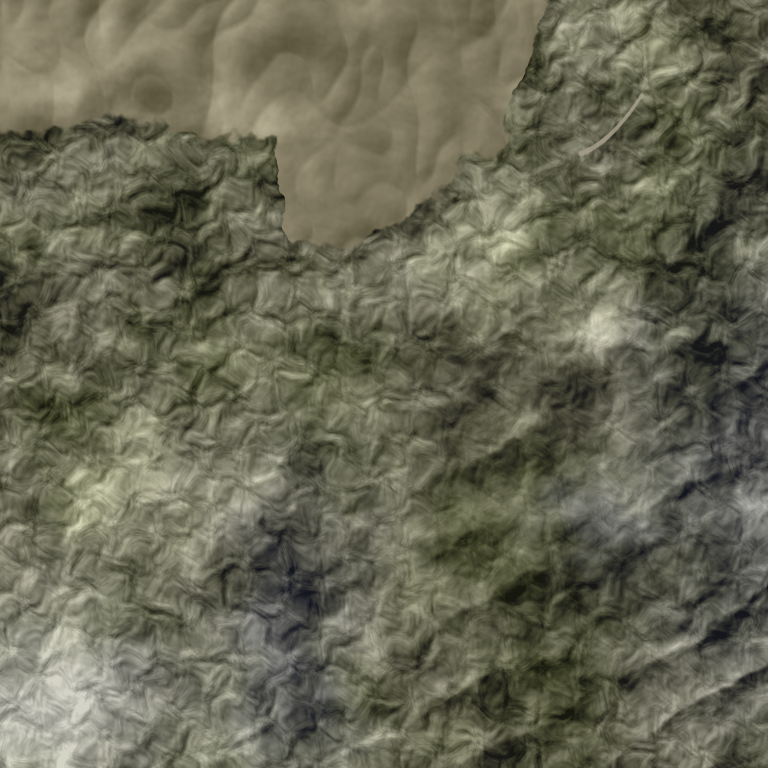
Give the GLSL for this texture, as a WebGL 1 fragment shader.

```glsl
precision highp float;
// Weathered cliff face: a smooth faceted slab overhangs crumbly, mossy rock with
// slanting ledges. Gradient noise gives the height, which is lit from the upper
// left; soft blobs place the large light, dark, cool and mossy areas.
uniform vec2 u_resolution;

const vec2 LIGHT = vec2(-0.5, 0.86);

vec2 gradient(vec2 cell) {
  vec3 q = fract(cell.xyx * vec3(0.1031, 0.1030, 0.0973));
  q += dot(q, q.yzx + 33.33);
  float angle = 6.2832 * fract((q.x + q.y) * q.z);
  return vec2(cos(angle), sin(angle));
}

float noise(vec2 p) {
  vec2 i = floor(p), f = fract(p);
  vec2 u = f * f * f * (f * (f * 6.0 - 15.0) + 10.0);
  vec2 e = vec2(1.0, 0.0);
  float low = mix(dot(gradient(i), f), dot(gradient(i + e), f - e), u.x);
  float high = mix(dot(gradient(i + e.yx), f - e.yx), dot(gradient(i + 1.0), f - 1.0), u.x);
  return mix(low, high, u.y);
}

float fbm(vec2 p) {
  float sum = 0.0, amp = 0.5;
  for (int i = 0; i < 5; i++) {
    sum += amp * noise(p);
    p = mat2(1.6, 1.2, -1.2, 1.6) * p + 7.3;
    amp *= 0.55;
  }
  return sum;
}

// Puffy lumps divided by sharp creases
float crumbs(vec2 p) {
  float sum = 0.0, amp = 0.5;
  p += 0.35 * vec2(noise(p * 1.7), noise(p * 1.7 + 31.0));
  for (int i = 0; i < 4; i++) {
    sum += amp * abs(noise(p));
    p = mat2(1.6, 1.2, -1.2, 1.6) * p + 3.1;
    amp *= 0.58;
  }
  return sum;
}

// Broad planes that meet in steep folds
float facets(vec2 p) {
  p += 0.03 * vec2(noise(p * 9.0), noise(p * 9.0 + 17.0));
  return abs(noise(p * vec2(7.0, 4.0) + 2.6)) + 0.4 * abs(noise(p * vec2(15.0, 10.0)))
    + 0.06 * fbm(p * 28.0);
}

float blob(vec2 p, float x, float y, float w, float h) {
  vec2 d = (p - vec2(x, y)) / vec2(w, h);
  return exp(-dot(d, d));
}

// Lower rim of the overhanging slab
float slabRim(float x) {
  return mix(0.83, 0.675, smoothstep(0.345, 0.38, x))
    + 0.11 * smoothstep(0.42, 0.64, x) + 0.3 * smoothstep(0.63, 0.75, x);
}

float roughTone(vec2 uv, vec2 p) {
  // Large areas of light and shade
  float tone = 0.40;
  tone += 0.24 * blob(p, 0.10, 0.09, 0.20, 0.16) + 0.14 * blob(p, 0.17, 0.37, 0.14, 0.11);
  tone += 0.11 * blob(p, 0.56, 0.66, 0.12, 0.08) + 0.12 * blob(p, 0.80, 0.60, 0.11, 0.05);
  tone -= 0.13 * blob(p, 0.27, 0.78, 0.13, 0.06) + 0.19 * blob(p, 0.02, 0.58, 0.07, 0.05);
  tone -= 0.15 * blob(p, 0.72, 0.17, 0.12, 0.13) + 0.10 * blob(p, 0.64, 0.43, 0.16, 0.08);
  tone -= 0.13 * blob(p, 0.41, 0.22, 0.03, 0.12) + 0.10 * blob(p, 0.97, 0.70, 0.14, 0.20);
  tone -= 0.08 * blob(p, 0.29, 0.26, 0.07, 0.06);

  // Lit crumbs, softer on the mossy lower right
  float coarse = 1.0 - 0.45 * blob(p, 0.70, 0.35, 0.25, 0.25);
  float height = crumbs(uv * 17.0);
  float relief = height - crumbs((uv + 0.007 * LIGHT) * 17.0);
  tone += coarse * (0.75 * relief + 0.45 * (height - 0.2));
  tone += 0.5 * fbm(uv * 7.0 + 4.0) + 0.22 * fbm(uv * 34.0);

  // Ledges rising to the right: pale tops, dark undersides
  vec2 strata = vec2(dot(uv, vec2(0.86, 0.5)), dot(uv, LIGHT));
  float step = fract((strata.y + 0.127) / 0.085 + 0.5 * fbm(uv * 6.0));
  step -= smoothstep(0.9, 1.0, step);
  float ledges = smoothstep(0.42, 0.75, uv.x) * smoothstep(0.72, 0.4, uv.y);
  ledges *= smoothstep(-0.15, 0.25, noise(strata * vec2(4.0, 8.0)));
  tone += ledges * (0.14 - 0.32 * step);
  return tone + 0.3 * smoothstep(0.3, 0.8, uv.x) * fbm(strata * vec2(7.0, 26.0));
}

float slabTone(vec2 uv, vec2 p) {
  float relief = facets(uv) - facets(uv + 0.008 * LIGHT);
  float tone = 0.47 + 1.25 * relief + 0.2 * fbm(uv * 9.0);
  tone += 0.16 * blob(p, 0.07, 0.90, 0.10, 0.04) + 0.12 * blob(p, 0.31, 0.86, 0.06, 0.03);
  return tone - 0.12 * blob(p, 0.18, 0.87, 0.06, 0.04);
}

void main() {
  vec2 uv = gl_FragCoord.xy / u_resolution;
  vec2 warp = vec2(fbm(uv * 9.0 + 11.0), fbm(uv * 9.0 + 53.0));
  vec2 p = uv + 0.12 * warp;

  float above = uv.y - slabRim(uv.x + 0.05 * warp.x) + 0.09 * warp.y;
  float slab = smoothstep(-0.004, 0.008, above);
  float tone = mix(roughTone(uv, p), slabTone(uv, p), slab);
  tone -= 0.09 * (1.0 - slab) * smoothstep(-0.035, 0.0, above);
  tone = clamp(tone, 0.09, 0.84);

  // Olive stone, tinted cool, mossy or brown by area
  float cool = blob(p, 1.0, 0.38, 0.16, 0.30) + blob(p, 0.38, 0.16, 0.08, 0.20)
    + 0.8 * blob(p, 0.08, 0.08, 0.18, 0.14) + 0.7 * blob(p, 0.78, 0.32, 0.08, 0.06);
  float moss = (1.0 - slab) * clamp(0.4 + 2.2 * fbm(uv * 5.0 + 70.0), 0.0, 1.0);
  vec3 color = tone * vec3(1.0, 0.99, 0.94) - vec3(0.0, 0.0, 0.05 * smoothstep(0.05, 0.3, tone));
  color += cool * (1.0 - slab) * vec3(-0.012, -0.005, 0.055);
  color += moss * (1.0 - min(cool, 1.0)) * vec3(-0.005, 0.008, -0.035);
  color += slab * vec3(0.02, -0.004, -0.025);

  // Bare twig caught on the upper right
  float t = clamp((uv.x - 0.757) / 0.078, 0.0, 1.0);
  vec2 twig = vec2(0.757 + 0.078 * t, 0.80 + 0.03 * t + 0.045 * t * t);
  float twigMask = smoothstep(0.004, 0.0015, 0.75 * length(uv - twig));
  color = mix(color, vec3(0.66, 0.63, 0.55), 0.85 * twigMask);

  gl_FragColor = vec4(clamp(color, 0.0, 1.0), 1.0);
}
```
